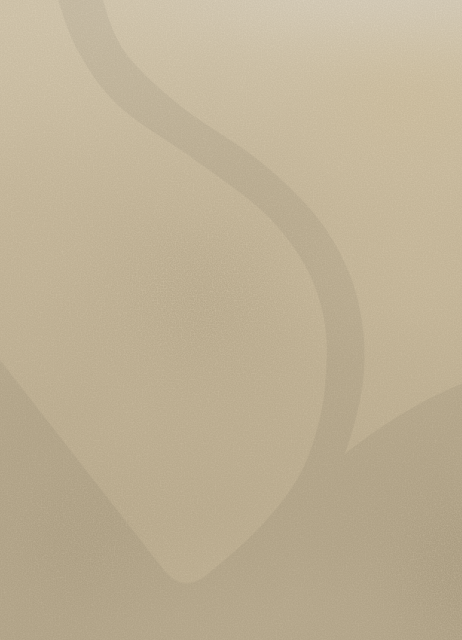
A Shadertoy shader for this background:

```glsl
// Grainy sand-coloured paper with a darker winding ribbon that opens into a low base.

// Layout: x runs 0..ASPECT, y runs 0..1 downwards.
const float ASPECT = 0.7227;
const float SPANS = 12.0;          // spline spans down the canvas
const float CORNER_ROUND = 0.052;
const float EDGE_SOFTNESS = 0.0013;
const float SHADE = 0.953;         // brightness inside the ribbon
const float GRAIN_CELLS = 430.0;
const float GRAIN_AMOUNT = 0.036;
const float PATCH_GRAIN = 0.022;   // extra grain on worn patches
const float MOTTLE_AMOUNT = 0.002;

const vec3 SAND_TOP = vec3(0.806, 0.757, 0.656);
const vec3 SAND_MID = vec3(0.768, 0.712, 0.602);
const vec3 SAND_LOW = vec3(0.737, 0.680, 0.568);
const vec3 PALE_HAZE = vec3(0.832, 0.798, 0.732);

// Horizontal edge positions at equal vertical steps, with one knot beyond each end.
const float INNER_EDGE[15] = float[15](0.072, 0.091, 0.124, 0.187, 0.305, 0.414,
    0.478, 0.507, 0.510, 0.497, 0.464, 0.397, 0.302, 0.208, 0.110);
const float OUTER_EDGE[15] = float[15](0.143, 0.161, 0.197, 0.284, 0.404, 0.491,
    0.542, 0.566, 0.569, 0.553, 0.521, 0.460, 0.390, 0.300, 0.210);

// Catmull-Rom curve through the knots
float spline(float knots[15], float y) {
    int i = clamp(int(floor(y * SPANS)), 0, 11);
    float t = y * SPANS - float(i);
    float a = knots[i], b = knots[i + 1], c = knots[i + 2], d = knots[i + 3];
    return b + 0.5 * t * (c - a + t * (2.0 * a - 5.0 * b + 4.0 * c - d
             + t * (3.0 * (b - c) + d - a)));
}

// Approximate signed distance to a curve, negative on its left
float edgeDistance(float knots[15], vec2 p) {
    const float STEP = 0.004;
    float slope = (spline(knots, p.y + STEP) - spline(knots, p.y - STEP)) / (2.0 * STEP);
    return (p.x - spline(knots, p.y)) / sqrt(1.0 + slope * slope);
}

float smoothMax(float a, float b, float k) {
    float h = max(k - abs(a - b), 0.0) / k;
    return max(a, b) + 0.25 * h * h * k;
}

float glow(vec2 p, vec2 center, vec2 radius) {
    vec2 q = (p - center) / radius;
    return exp(-dot(q, q));
}

vec2 hash2(vec2 cell) {
    vec3 q = fract(cell.xyx * vec3(0.1031, 0.1030, 0.0973));
    q += dot(q, q.yzx + 33.33);
    return fract((q.xx + q.yz) * q.zy);
}

// Cellular noise: distance to the nearest scattered point
float cellular(vec2 p) {
    vec2 cell = floor(p), f = fract(p);
    float nearest = 2.0;
    for (int y = -1; y <= 1; y++)
        for (int x = -1; x <= 1; x++) {
            vec2 offset = vec2(x, y);
            vec2 toPoint = offset + hash2(cell + offset) - f;
            nearest = min(nearest, dot(toPoint, toPoint));
        }
    return sqrt(nearest);
}

// Layered sines for faint, broad blotches
float mottle(vec2 p) {
    float sum = 0.0, amplitude = 1.0;
    for (int i = 0; i < 4; i++) {
        sum += amplitude * sin(p.x + 1.7 * sin(p.y)) * sin(p.y + 1.3 * sin(p.x));
        p = mat2(1.4, 1.1, -1.1, 1.4) * p + 2.3;
        amplitude *= 0.6;
    }
    return sum;
}

// Light falling on the paper, worn patches left aside
vec3 paper(vec2 p) {
    vec3 color = mix(SAND_TOP, SAND_MID, smoothstep(0.0, 0.36, p.y));
    color = mix(color, SAND_LOW, smoothstep(0.25, 0.78, p.y));
    color = mix(color, PALE_HAZE, 0.75 * glow(p, vec2(0.62, -0.02), vec2(0.40, 0.08)));
    color += vec3(0.014, 0.013, 0.010) * glow(p, vec2(0.64, 0.40), vec2(0.20, 0.24));
    color += vec3(0.000, -0.005, -0.016) * glow(p, vec2(0.64, 0.15), vec2(0.14, 0.09));
    color += 0.014 * glow(p, vec2(0.40, 0.98), vec2(0.22, 0.10));
    return color;
}

void mainImage(out vec4 fragColor, in vec2 fragCoord) {
    vec2 uv = fragCoord / iResolution.xy;
    vec2 p = vec2(uv.x * ASPECT, 1.0 - uv.y);

    // Left light field: inner curve meets a diagonal in a rounded tip
    float diagonal = (p.y - 0.5625 - 1.28 * p.x) / length(vec2(1.0, 1.28));
    float leftField = smoothMax(edgeDistance(INNER_EDGE, p), diagonal, CORNER_ROUND);

    // Right light field: outer curve meets a rising hill in a sharp tip
    float t = p.x - 0.536;
    float hill = (p.y - 0.712 + 0.80 * t - 1.05 * t * t) / 1.2;
    float rightField = max(-edgeDistance(OUTER_EDGE, p), hill);

    float softness = max(EDGE_SOFTNESS, 0.6 / iResolution.y);
    float ribbon = smoothstep(-softness, softness, min(leftField, rightField));

    // Worn patches darken the paper and roughen its grain
    float worn = glow(p, vec2(0.32, 0.46), vec2(0.14, 0.12))
               + 0.6 * glow(p, vec2(0.12, 0.84), vec2(0.12, 0.10))
               + glow(p, vec2(0.72, 0.89), vec2(0.10, 0.12));

    vec3 color = (paper(p) - 0.016 * worn) * mix(1.0, SHADE, ribbon);
    color += MOTTLE_AMOUNT * mottle(p * 9.0);
    float grain = cellular(p * GRAIN_CELLS) - 0.48;
    color += (GRAIN_AMOUNT + PATCH_GRAIN * worn) * grain;
    fragColor = vec4(color, 1.0);
}
```
